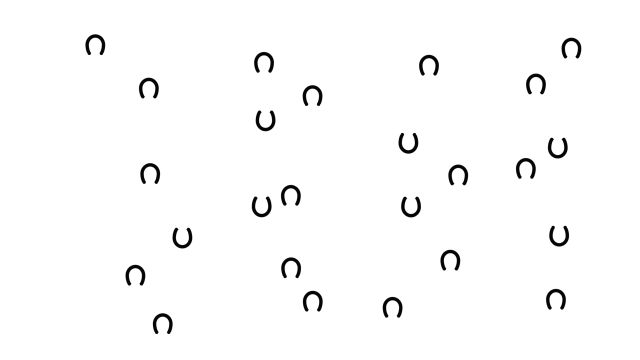
Write a Shadertoy shader that draws this pattern.

```glsl
// Small black horseshoe arches, some upside down, scattered sparsely on white.

// Lengths are in units of the canvas height.
const vec3  PAPER       = vec3(1.0);
const vec3  INK         = vec3(0.02);
const int   SHOE_COUNT  = 25;
const int   FLIPPED     = 7;                  // shoes that open upward
const float HALF_WIDTH  = 0.0227;             // centre line to axis
const float CROWN       = 0.0245;             // height of the round end
const float LEG_CURVE   = 0.0350;             // vertical radius of the legs
const float LEG_LENGTH  = 0.0235;             // where the legs are cut
const float HALF_STROKE = 0.0047;
const vec2  MARGIN      = vec2(0.12, 0.09);
const vec2  JITTER      = vec2(0.05, 0.045);
const vec2  SPREAD      = vec2(0.7549, 0.5698); // low-discrepancy step

vec2 hash2(float n) {
    return fract(sin(vec2(n * 127.1 + 3.7, n * 269.5 + 8.3)) * 43758.5);
}

// Approximate signed distance to an axis-aligned ellipse
float ellipseDistance(vec2 p, vec2 radii) {
    float k = length(p / radii);
    return k * (k - 1.0) / length(p / (radii * radii));
}

// Signed distance to a horseshoe stroke that opens downward
float horseshoe(vec2 p) {
    p.x = abs(p.x) + 1e-5;
    float cut = LEG_LENGTH / LEG_CURVE;
    vec2 tip = vec2(HALF_WIDTH * sqrt(1.0 - cut * cut), -LEG_LENGTH);
    if (p.y < tip.y) return length(p - tip) - HALF_STROKE;
    vec2 radii = vec2(HALF_WIDTH, p.y > 0.0 ? CROWN : LEG_CURVE);
    return abs(ellipseDistance(p, radii)) - HALF_STROKE;
}

// Evenly spread position, loosened by a random offset
vec2 shoeCentre(int i, vec2 canvas) {
    vec2 spot = fract(0.37 + float(i) * SPREAD);
    vec2 offset = (hash2(float(i)) * 2.0 - 1.0) * JITTER;
    return mix(MARGIN, canvas - MARGIN, spot) + offset;
}

void mainImage(out vec4 fragColor, in vec2 fragCoord) {
    vec2 uv = fragCoord / iResolution.y;
    vec2 canvas = iResolution.xy / iResolution.y;
    float pixel = 1.0 / iResolution.y;

    // Nearest shoe
    float nearest = 1.0;
    for (int i = 0; i < SHOE_COUNT; i++) {
        vec2 p = uv - shoeCentre(i, canvas);
        if ((i * 7 + 3) % SHOE_COUNT < FLIPPED) p.y = -p.y;
        nearest = min(nearest, horseshoe(p));
    }

    // Smooth edge
    float ink = 1.0 - smoothstep(-0.7 * pixel, 0.7 * pixel, nearest);
    fragColor = vec4(mix(PAPER, INK, ink), 1.0);
}
```
